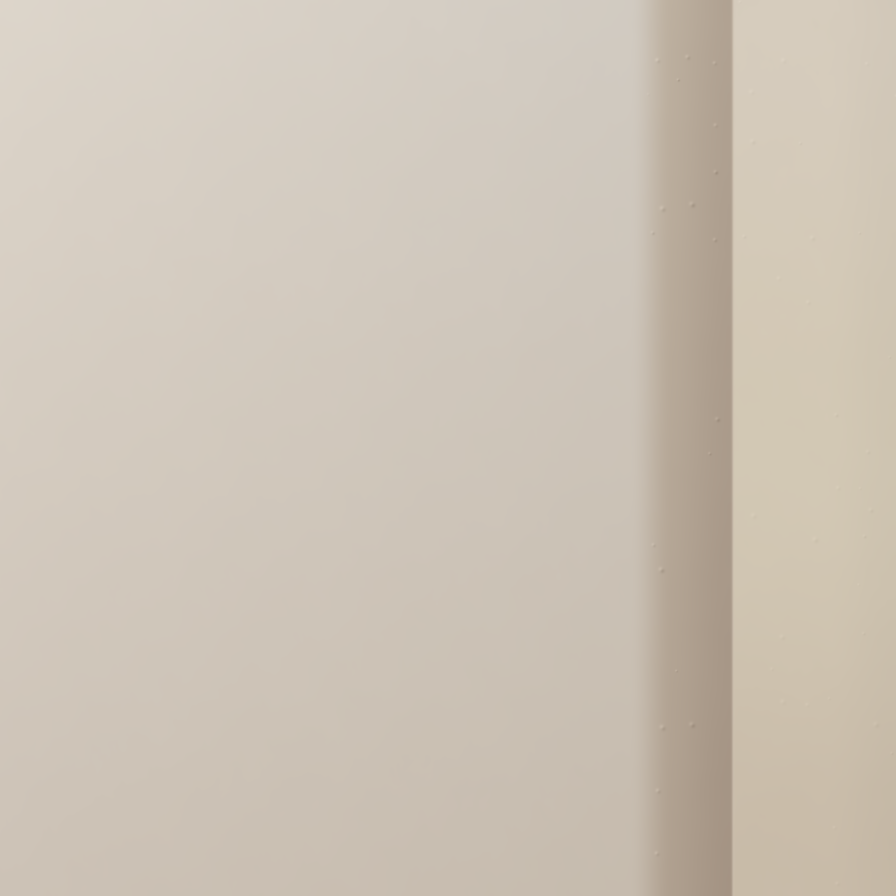
A three.js fragment shader for this texture:

```glsl
// Pale plaster wall meeting a raised panel, with a soft vertical shadow between them.
varying vec2 vUv;

const float EDGE_X = 0.818;        // left edge of the raised panel
const float SHADOW_START = 0.702;  // where the wall begins to darken
const float SHADOW_FULL = 0.750;
const float EDGE_SOFTNESS = 0.0012;
const float PIT_CELL = 0.034;
const float PIT_DENSITY = 0.20;
const float PIT_STRENGTH = 0.065;
const float MOTTLE_STRENGTH = 0.0022;

const vec3 WALL_TOP_LEFT = vec3(0.865, 0.835, 0.793);
const vec3 WALL_TOP_RIGHT = vec3(0.820, 0.794, 0.757);
const vec3 WALL_LOW_LEFT = vec3(0.800, 0.760, 0.713);
const vec3 WALL_LOW_RIGHT = vec3(0.775, 0.733, 0.680);
const vec3 SHADOW_TOP = vec3(0.745, 0.695, 0.630);
const vec3 SHADOW_LOW = vec3(0.690, 0.630, 0.565);
const vec3 PANEL_TOP = vec3(0.838, 0.799, 0.740);
const vec3 PANEL_MID = vec3(0.824, 0.783, 0.706);
const vec3 PANEL_LOW = vec3(0.785, 0.733, 0.660);
const vec3 RIM_LIGHT = vec3(0.805, 0.755, 0.690);

vec3 hash3(vec2 cell) {
  vec3 p = fract(cell.xyx * vec3(0.1031, 0.1030, 0.0973));
  p += dot(p, p.yxz + 33.33);
  return fract((p.xxy + p.yzz) * p.zyx);
}

// Layered sines give the faint unevenness of the paint.
float mottle(vec2 p) {
  float sum = 0.0;
  float weight = 0.5;
  for (int i = 0; i < 4; i++) {
    sum += weight * sin(p.x + 1.7 * sin(p.y)) * sin(p.y + 1.3 * sin(p.x));
    p = mat2(1.6, 1.2, -1.2, 1.6) * p + 2.3;
    weight *= 0.6;
  }
  return sum;
}

// Sparse cellular pits, each a dark dot with a lit rim beside it.
float pits(vec2 p) {
  vec2 cell = floor(p / PIT_CELL);
  vec3 h = hash3(cell);
  vec2 d = p - (cell + 0.2 + 0.6 * h.xy) * PIT_CELL;
  float radius = mix(0.0012, 0.0026, h.x);
  float dark = exp(-dot(d, d) / (radius * radius));
  d += vec2(0.7, -0.7) * radius;
  float lit = exp(-dot(d, d) / (radius * radius));
  return step(1.0 - PIT_DENSITY, h.z) * (lit - mix(0.5, 1.4, h.y) * dark);
}

void main() {
  vec2 uv = vUv;

  // Wall gradient
  float across = clamp(uv.x / SHADOW_START, 0.0, 1.0);
  vec3 wallTop = mix(WALL_TOP_LEFT, WALL_TOP_RIGHT, across);
  vec3 wallLow = mix(WALL_LOW_LEFT, WALL_LOW_RIGHT, across);
  vec3 color = mix(wallLow, wallTop, uv.y);

  // Shadow band, deepening toward the panel
  float shade = smoothstep(SHADOW_START, SHADOW_FULL, uv.x);
  float depth = smoothstep(SHADOW_FULL - 0.02, EDGE_X, uv.x);
  vec3 shadow = mix(SHADOW_LOW, SHADOW_TOP, uv.y);
  shadow *= 1.0 - depth * vec3(0.070, 0.085, 0.090);
  color = mix(color, shadow, shade);

  // Raised panel
  vec3 panel = mix(PANEL_LOW, PANEL_MID, smoothstep(0.0, 0.5, uv.y));
  panel = mix(panel, PANEL_TOP, smoothstep(0.5, 1.0, uv.y));
  panel *= 1.0 - 0.02 * smoothstep(0.92, 1.0, uv.x);
  float onPanel = smoothstep(-EDGE_SOFTNESS, EDGE_SOFTNESS, uv.x - EDGE_X);
  color = mix(color, panel, onPanel);

  // Thin rim along the corner
  float rim = exp(-pow((uv.x - EDGE_X) / 0.0016, 2.0));
  color = mix(color, RIM_LIGHT, 0.5 * rim);

  // Surface detail
  float pitMask = smoothstep(0.715, 0.735, uv.x) * mix(1.0, 0.4, onPanel);
  color += PIT_STRENGTH * pitMask * pits(uv);
  color += MOTTLE_STRENGTH * mottle(uv * vec2(34.0, 26.0));

  gl_FragColor = vec4(color, 1.0);
}
```
